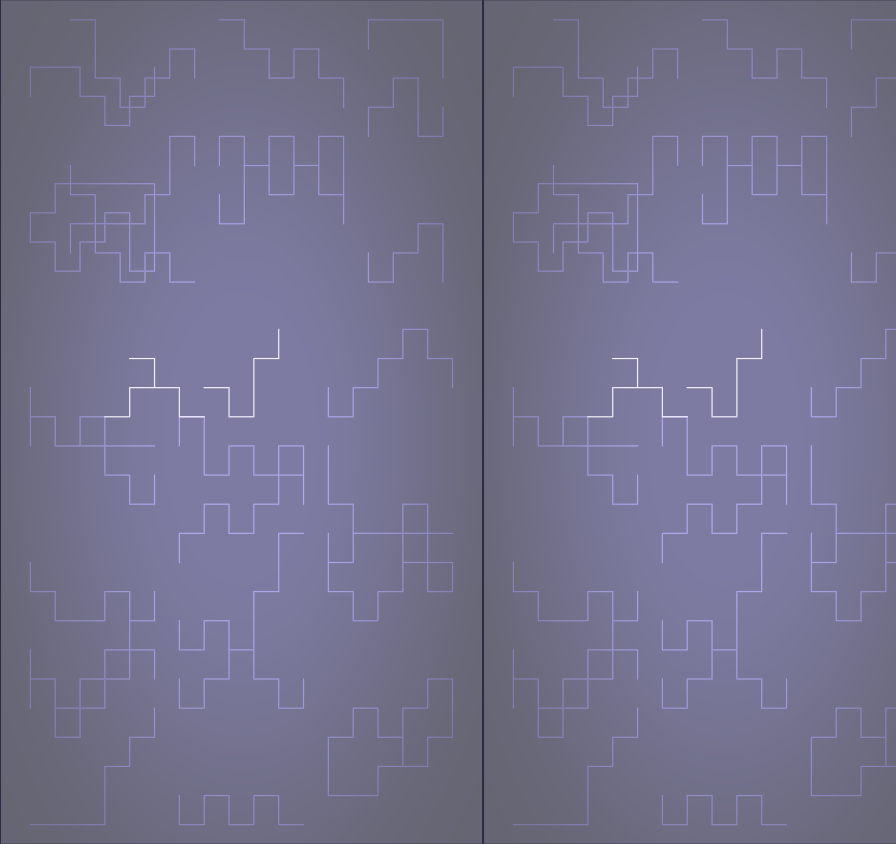
Reproduce this background procedurally as a WebGL 1 fragment shader.

```glsl
precision highp float;
uniform vec2 u_resolution;

#define PANEL_WIDTH 0.5723
#define CELL vec2(0.02942, 0.03452)
#define MAIN_ORIGIN vec2(0.0360, 0.0796)
#define UPPER_ORIGIN vec2(0.0835, 0.0235)
#define LINE_HALF 0.0007
#define SEAM_HALF 0.0012
#define EDGE_COLOR vec3(0.400, 0.398, 0.452)
#define GLOW_COLOR vec3(0.490, 0.482, 0.632)
#define DIM_LINE vec3(0.53, 0.51, 0.78)
#define LIT_LINE vec3(0.69, 0.67, 0.93)
#define HOT_LINE vec3(0.96, 0.95, 1.0)
#define SEAM_COLOR vec3(0.17, 0.17, 0.26)

float hash(vec2 p) {
  vec3 q = fract(p.xyx * 0.1031);
  q += dot(q, q.yzx + 33.33);
  return fract((q.x + q.y) * q.z);
}

// Antialiased coverage at a distance from a stroke's centre
float stroke(float dist, float halfWidth) {
  return clamp((halfWidth - dist) * u_resolution.y + 0.5, 0.0, 1.0);
}

// Axis-aligned segment between two lattice points
float edge(vec2 p, vec2 a, vec2 b) {
  vec2 outside = max(abs(p - 0.5 * (a + b)) - 0.5 * abs(b - a), 0.0);
  return stroke(length(outside * CELL), LINE_HALF);
}

// Random staircases, one for each block of 6 columns by 3 rows
float staircases(vec2 p, float firstRow, float lastRow, float lastCol, float seed) {
  float block = floor((p.x + 0.5) / 6.0);
  float ink = 0.0;
  for (int k = -1; k <= 1; k++) {
    float band = floor(p.y / 3.0) + float(k);
    float top = band * 3.0;
    if (block < 0.0 || top < firstRow || top + 2.0 > lastRow) continue;
    float row = top + floor(3.0 * hash(vec2(block, band) + seed));
    for (int i = 0; i < 6; i++) {
      float col = block * 6.0 + float(i);
      if (col > lastCol) break;
      float turn = hash(vec2(col, band * 7.0) + seed * 1.7);
      float rise = (turn < 0.5 ? -1.0 : 1.0) * (abs(turn - 0.5) > 0.43 ? 2.0 : 1.0);
      float next = clamp(row + rise, max(firstRow, top - 2.0), min(lastRow, top + 4.0));
      ink = max(ink, edge(p, vec2(col, row), vec2(col, next)));
      if (i < 5 && col < lastCol)
        ink = max(ink, edge(p, vec2(col, next), vec2(col + 1.0, next)));
      row = next;
    }
  }
  return ink;
}

// Row of the bright trace in each column
float brightRow(float col) {
  float raised = (col == 4.0 || col == 5.0 || col == 7.0) ? 1.0 : 0.0;
  if (col == 9.0) raised = 2.0;
  if (col == 10.0) raised = 3.0;
  return 12.0 - raised;
}

float brightTrace(vec2 p) {
  // Side branch
  float ink = max(edge(p, vec2(4.0, 10.0), vec2(5.0, 10.0)),
                  edge(p, vec2(5.0, 10.0), vec2(5.0, 11.0)));
  for (int i = 3; i < 10; i++) {
    float col = float(i);
    float row = brightRow(col);
    vec2 corner = vec2(col + 1.0, row);
    ink = max(ink, edge(p, vec2(col, row), corner));
    if (i != 6)
      ink = max(ink, edge(p, corner, vec2(corner.x, brightRow(corner.x))));
  }
  return ink;
}

void main() {
  // Repeating panel, measured from its top left corner
  vec2 p = gl_FragCoord.xy / u_resolution.y;
  p = vec2(mod(p.x, PANEL_WIDTH), 1.0 - p.y);

  // Soft oval glow
  vec2 fromCentre = vec2(p.x / PANEL_WIDTH - 0.5, p.y - 0.52) * vec2(2.12, 1.95);
  float glow = 1.0 - smoothstep(0.25, 1.35, length(fromCentre));
  vec3 color = mix(EDGE_COLOR, GLOW_COLOR, glow);

  // Two offset lattices of traces
  vec2 mainCell = (p - MAIN_ORIGIN) / CELL;
  vec2 upperCell = (p - UPPER_ORIGIN) / CELL;
  float firstRow = mainCell.x < 5.5 ? 0.0 : (mainCell.x < 11.5 ? 12.0 : 9.0);
  float ink = max(staircases(mainCell, firstRow, 26.0, 17.0, 3.0),
                  staircases(upperCell, 0.0, 9.0, 15.0, 41.0));
  color = mix(color, mix(DIM_LINE, LIT_LINE, glow), ink * mix(0.6, 1.0, glow));
  color = mix(color, HOT_LINE, brightTrace(mainCell));

  // Dark seams around the panel
  vec2 toSeam = min(p, vec2(PANEL_WIDTH, 1.0) - p);
  color = mix(color, SEAM_COLOR, stroke(toSeam.x, SEAM_HALF));
  color = mix(color, SEAM_COLOR, 0.6 * stroke(toSeam.y, 0.5 * SEAM_HALF));
  gl_FragColor = vec4(color, 1.0);
}
```
